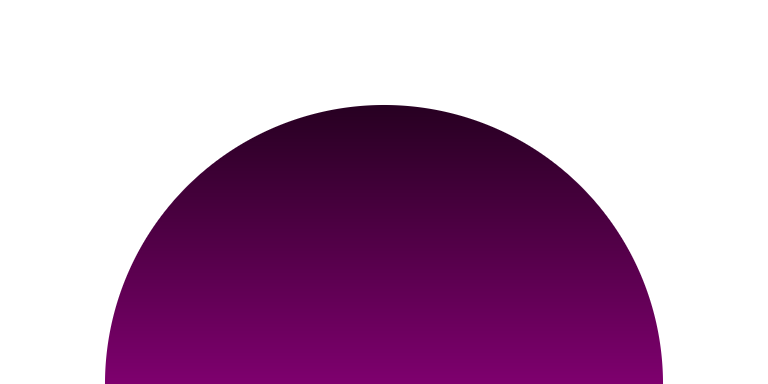
Write a Shadertoy shader that draws this background.

```glsl
// A half disc rises from the bottom edge of a white canvas.
// A circle distance function gives its smooth outline, and a linear
// vertical gradient fills it from bright purple up to dark plum.

#define DOME_RADIUS 0.7266
#define DOME_BASE vec3(0.495, 0.0, 0.432)
#define DOME_TOP vec3(0.152, 0.0, 0.130)
#define BACKDROP vec3(1.0)

float circleDistance(vec2 point, vec2 center, float radius) {
    return length(point - center) - radius;
}

void mainImage(out vec4 fragColor, in vec2 fragCoord) {
    // Canvas units: height is 1, with the origin at the lower left
    vec2 point = fragCoord / iResolution.y;
    vec2 center = vec2(0.5 * iResolution.x / iResolution.y, 0.0);
    float pixel = 1.0 / iResolution.y;

    // Vertical gradient across the dome
    float height = clamp(point.y / DOME_RADIUS, 0.0, 1.0);
    vec3 domeColor = mix(DOME_BASE, DOME_TOP, height);

    // Smooth outline, one pixel wide
    float edge = circleDistance(point, center, DOME_RADIUS);
    float coverage = clamp(0.5 - edge / pixel, 0.0, 1.0);

    fragColor = vec4(mix(BACKDROP, domeColor, coverage), 1.0);
}
```
